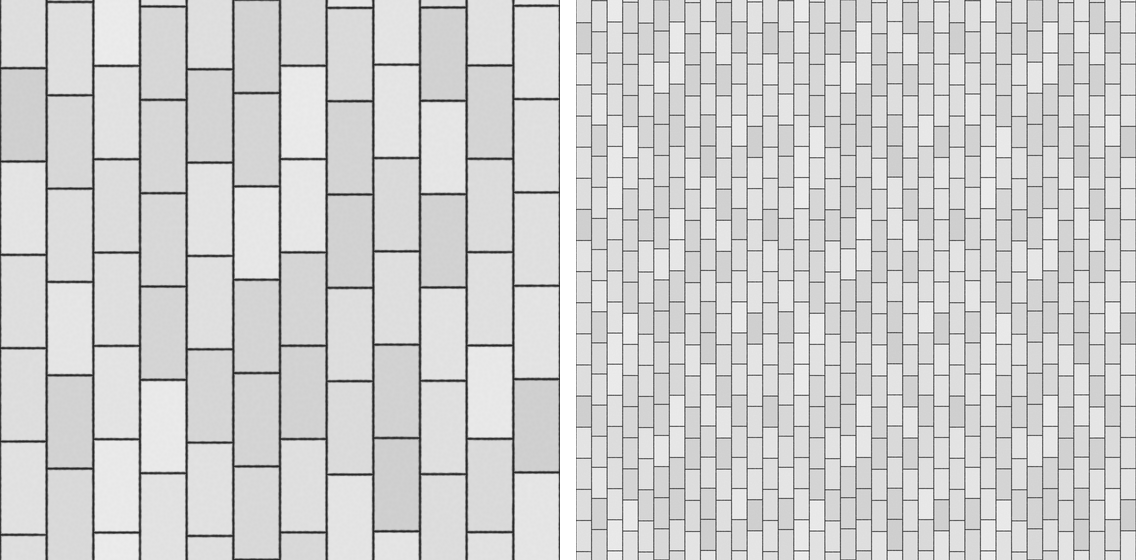
Left, the tile; right, the same tile 3 across and 3 down.
A Shadertoy shader for this pattern:

```glsl
// Upright pale grey bricks in columns, parted by thin soft dark joints.
// Every other column is shifted by about half a brick, with a little jitter;
// each brick hashes its own tone, and wrapped cellular noise adds faint grain.

#define COLUMNS 12.0
#define ROWS 6.0
#define JOINT_REACH 0.0040
#define CORNER_RADIUS 0.0025
#define JOINT_TONE 0.15
#define DARK_TONE 0.812
#define LIGHT_TONE 0.920
#define BASE_SHIFT 0.25
#define ALTERNATE_SHIFT 0.65
#define SHIFT_JITTER 0.11
#define GRAIN_CELLS 128.0
#define GRAIN_STRENGTH 0.014

float hash(vec2 p, float seed) {
    vec3 q = fract(vec3(p.xyx * 7.31 + seed) * vec3(0.1031, 0.1030, 0.0973));
    q += dot(q, q.yzx + 33.33);
    return fract((q.x + q.y) * q.z);
}

// Distance to the nearest scattered point, wrapping after 'cells' cells
float cellularNoise(vec2 uv, float cells) {
    vec2 p = uv * cells;
    vec2 base = floor(p);
    float nearest = 2.0;
    for (int y = -1; y <= 1; y++) {
        for (int x = -1; x <= 1; x++) {
            vec2 cell = base + vec2(x, y);
            vec2 id = mod(cell, cells);
            vec2 point = cell + vec2(hash(id, 3.7), hash(id, 19.1));
            nearest = min(nearest, distance(p, point));
        }
    }
    return nearest;
}

float roundedBox(vec2 p, vec2 halfSize, float radius) {
    vec2 q = abs(p) - halfSize + radius;
    return length(max(q, 0.0)) + min(max(q.x, q.y), 0.0) - radius;
}

void mainImage(out vec4 fragColor, in vec2 fragCoord) {
    vec2 uv = fragCoord / iResolution.xy;
    float pixel = 1.0 / min(iResolution.x, iResolution.y);

    // Brick layout: columns slide vertically
    vec2 grid = uv * vec2(COLUMNS, ROWS);
    float column = mod(floor(grid.x), COLUMNS);
    grid.y -= BASE_SHIFT + ALTERNATE_SHIFT * mod(column, 2.0)
            + SHIFT_JITTER * hash(vec2(column, 5.0), 11.3);
    vec2 brick = vec2(column, mod(floor(grid.y), ROWS));

    // Brick face with fine grain
    float grain = cellularNoise(uv, GRAIN_CELLS) - 0.5;
    float tone = mix(DARK_TONE, LIGHT_TONE, hash(brick, 47.9));
    tone += GRAIN_STRENGTH * grain;

    // Soft joint with a slightly rough edge
    vec2 brickSize = 1.0 / vec2(COLUMNS, ROWS);
    vec2 local = (fract(grid) - 0.5) * brickSize;
    float inset = -roundedBox(local, 0.5 * brickSize, CORNER_RADIUS);
    inset += 0.0007 * grain;
    float face = smoothstep(0.0, max(JOINT_REACH, 1.5 * pixel), inset);

    fragColor = vec4(vec3(mix(JOINT_TONE, tone, face)), 1.0);
}
```
